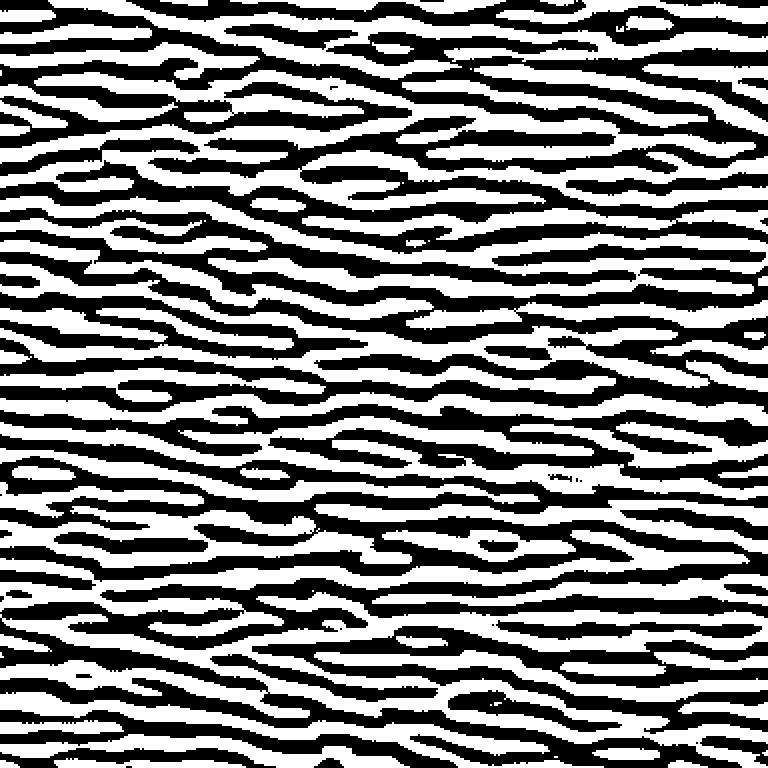
A WebGL 2 fragment shader for this pattern:

```glsl
#version 300 es
precision highp float;

uniform vec2 u_resolution;
out vec4 fragColor;

const vec3 DARK = vec3(0.0);
const vec3 LIGHT = vec3(1.0);
const float TAU = 6.2831853;

const float GRAINS = 384.0;              // square grains across the canvas
const float EDGE_SOFTNESS = 0.3;         // grain edge blend, as a share of a pixel
const float STRIPES = 30.5;              // stripe pairs from bottom to top
const float TILT = 0.07;                 // mean fall of the stripes to the right
const vec2 WARP_SCALE = vec2(14.0, 15.5); // how quickly stripes bend and split
const float BROAD_SHARE = 0.8;           // weight of the broad, slow bends
const float SPECKLE = 0.055;             // roughness where stripes break up
const mat2 LATTICE_TURN = mat2(0.8, 0.6, -0.6, 0.8);

float hash(vec2 cell) {
    uvec2 q = uvec2(ivec2(cell)) * uvec2(1597u, 3571u);
    uint h = (q.x ^ (q.y << 7u)) + q.y;
    h = (h ^ (h >> 16u)) * 73244475u;
    h = (h ^ (h >> 16u)) * 73244475u;
    h ^= h >> 16u;
    return float(h >> 8u) / 16777216.0;
}

float cornerSlope(vec2 cell, vec2 corner, vec2 local) {
    float angle = TAU * hash(cell + corner);
    return dot(vec2(cos(angle), sin(angle)), local - corner);
}

float gradientNoise(vec2 p) {
    vec2 cell = floor(p);
    vec2 f = p - cell;
    vec2 s = f * f * f * (f * (f * 6.0 - 15.0) + 10.0);
    float low = mix(cornerSlope(cell, vec2(0, 0), f), cornerSlope(cell, vec2(1, 0), f), s.x);
    float high = mix(cornerSlope(cell, vec2(0, 1), f), cornerSlope(cell, vec2(1, 1), f), s.x);
    return mix(low, high, s.y);
}

// Two layers on differently turned lattices hide the noise grid.
float envelope(vec2 uv, vec2 offset) {
    vec2 p = uv * WARP_SCALE + offset;
    return gradientNoise(p) + BROAD_SHARE * gradientNoise(LATTICE_TURN * p * 0.5 + 71.3);
}

// A carrier wave whose two quadrature parts wander independently,
// so that stripes bend, fork and end.
float stripeField(vec2 uv) {
    float phase = TAU * STRIPES * (uv.y + TILT * uv.x);
    return envelope(uv, vec2(13.2, 37.6)) * cos(phase)
         + envelope(uv, vec2(151.7, 94.1)) * sin(phase);
}

// Each grain is wholly dark or wholly light.
float grainTone(vec2 grain) {
    float roughness = SPECKLE * gradientNoise(grain * 0.618 + 307.4);
    return step(0.0, stripeField((grain + 0.5) / GRAINS) + roughness);
}

void main() {
    vec2 p = gl_FragCoord.xy / u_resolution.y * GRAINS - 0.5;
    vec2 grain = floor(p);

    // Blend neighbouring grains only across a thin seam.
    float seam = EDGE_SOFTNESS * min(GRAINS / u_resolution.y, 1.0);
    vec2 blend = clamp((p - grain - 0.5) / seam + 0.5, 0.0, 1.0);
    float low = mix(grainTone(grain), grainTone(grain + vec2(1, 0)), blend.x);
    float high = mix(grainTone(grain + vec2(0, 1)), grainTone(grain + vec2(1, 1)), blend.x);

    fragColor = vec4(mix(DARK, LIGHT, mix(low, high, blend.y)), 1.0);
}
```
